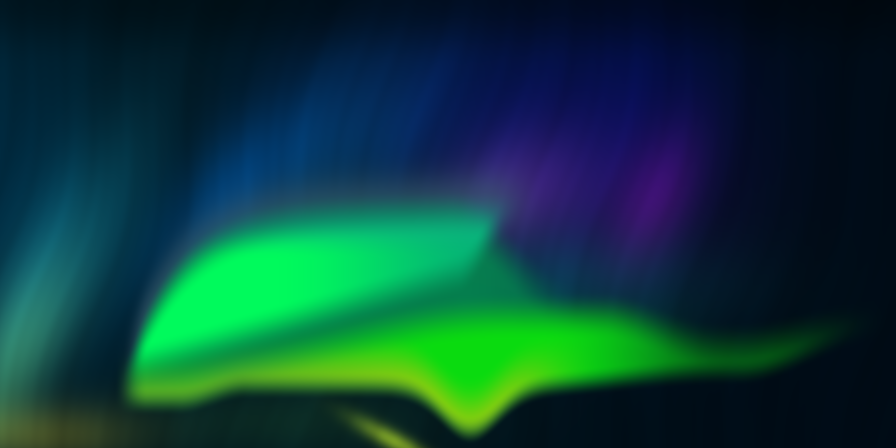
This background is drawn by a WebGL 2 fragment shader. Its source:

```glsl
#version 300 es
precision highp float;
// Aurora over a dark sky: tilted soft glows build the night colours, then two
// luminous curtains are filled between curved edges. Layered sines add
// faint fibres. Coordinates are in canvas heights: x 0..2, y 0..1.

uniform vec2 u_resolution;
out vec4 outColor;

// Gaussian ellipse whose first radius lies along the given angle.
float glow(vec2 p, vec2 center, vec2 radii, float angle) {
    float c = cos(angle), s = sin(angle);
    vec2 q = mat2(c, -s, s, c) * (p - center) / radii;
    return exp(-dot(q, q));
}

// One-dimensional bell curve.
float bell(float x, float center, float width) {
    float t = (x - center) / width;
    return exp(-t * t);
}

// Soft step of a signed distance centred on an edge.
float softEdge(float d, float softness) {
    return smoothstep(-softness, softness, d);
}

// Fine, slowly bending strands.
float fibres(vec2 p) {
    float x = p.x - 0.18 * p.y + 0.03 * sin(p.y * 7.0 + p.x * 4.0);
    float sum = 0.0, amplitude = 0.5, frequency = 31.0;
    for (int i = 0; i < 4; i++) {
        sum += amplitude * sin(x * frequency + 2.0 * sin(p.y * 3.0 + float(i)));
        frequency *= 1.83;
        amplitude *= 0.6;
    }
    return sum;
}

// Edges of the curtains as heights over x.
float archTop(float x) {
    return 0.13 + 0.39 * (1.0 - exp(-8.0 * max(x - 0.275, 0.0)));
}
float archBottom(float x) {
    return 0.20 + 0.29 * (x - 0.37) + 0.10 * smoothstep(1.02, 1.15, x);
}
float ribbonTop(float x) {
    return 0.17 + 0.125 * smoothstep(0.3, 1.15, x)
        - 0.065 * smoothstep(1.35, 1.6, x) + 0.05 * smoothstep(1.65, 1.95, x);
}
float ribbonBottom(float x) {
    return 0.105 + 0.035 * smoothstep(0.4, 0.55, x) - 0.10 * bell(x, 1.05, 0.09)
        + 0.03 * smoothstep(1.15, 1.6, x) + 0.10 * smoothstep(1.65, 1.98, x);
}

vec3 nightSky(vec2 p) {
    vec3 sky = mix(vec3(0.0, 0.085, 0.12), vec3(0.0, 0.045, 0.085), smoothstep(0.4, 1.9, p.x));
    sky += vec3(0.0, 0.08, 0.13) * glow(p, vec2(0.0, 0.6), vec2(0.24, 0.42), 0.0);
    sky += vec3(0.01, 0.0, 0.17) * glow(p, vec2(1.14, 0.76), vec2(0.42, 0.27), 0.0);
    sky += vec3(0.0, 0.0, 0.08) * glow(p, vec2(1.47, 0.82), vec2(0.18, 0.25), 0.0);
    // Left beam and the blue veil above the arch.
    sky += vec3(0.02, 0.17, 0.20) * glow(p, vec2(0.15, 0.44), vec2(0.33, 0.12), 1.05);
    sky += vec3(0.17, 0.28, 0.12) * glow(p, vec2(0.04, 0.22), vec2(0.23, 0.09), 1.1);
    sky += vec3(0.0, 0.15, 0.31) * glow(p, vec2(0.52, 0.56), vec2(0.27, 0.11), 0.9);
    sky += vec3(0.01, 0.11, 0.16) * glow(p, vec2(0.80, 0.67), vec2(0.26, 0.15), 0.9);
    // Violet plumes and the teal haze below them.
    sky += vec3(0.19, 0.08, 0.20) * glow(p, vec2(1.14, 0.57), vec2(0.17, 0.12), 0.4);
    sky += vec3(0.17, 0.01, 0.16) * glow(p, vec2(1.46, 0.56), vec2(0.16, 0.08), 1.15);
    sky += vec3(0.07, 0.0, 0.12) * glow(p, vec2(1.34, 0.55), vec2(0.28, 0.22), 0.0);
    sky += vec3(0.0, 0.15, 0.13) * glow(p, vec2(1.22, 0.36), vec2(0.36, 0.12), 0.0);
    // Warm light near the ground.
    sky += vec3(0.25, 0.19, 0.0) * glow(p, vec2(0.08, 0.03), vec2(0.22, 0.07), 0.0);
    sky += vec3(0.04, 0.08, 0.02) * glow(p, vec2(0.65, 0.06), vec2(0.35, 0.09), 0.0);
    sky += vec3(0.42, 0.46, 0.02) * glow(p, vec2(0.88, 0.015), vec2(0.10, 0.022), -0.5);
    return sky;
}

void main() {
    vec2 p = gl_FragCoord.xy / u_resolution.y;
    float strand = fibres(p);
    vec3 color = nightSky(p) * (1.0 + 0.09 * strand);
    float top = archTop(p.x), base = ribbonBottom(p.x);
    float leftSide = smoothstep(0.255, 0.33, p.x);

    // Mauve rim hugging the arch.
    float rim = bell(p.y, top + 0.035, 0.06) * leftSide * (1.0 - smoothstep(1.08, 1.22, p.x));
    color = mix(color, vec3(0.22, 0.36, 0.43), 0.62 * rim);

    // Dim green veil joining both curtains.
    float veilTop = mix(top, 0.30, smoothstep(1.0, 1.3, p.x));
    float veil = softEdge(veilTop - p.y, 0.07) * softEdge(p.y - base, 0.035) * leftSide;
    veil *= 1.0 - smoothstep(1.0, 1.65, p.x);
    color = mix(color, vec3(0.02, 0.53, 0.31), 0.9 * veil);

    // Upper arch: bright at the left, teal toward its curled tip.
    float arch = softEdge(top - p.y, 0.055) * softEdge(p.y - archBottom(p.x), 0.05) * leftSide;
    arch *= 1.0 - smoothstep(1.06, 1.16, p.x - 0.18 * (p.y - 0.46));
    vec3 archColor = mix(vec3(0.0, 0.98, 0.36), vec3(0.02, 0.70, 0.46), smoothstep(0.6, 1.1, p.x));
    archColor = mix(archColor, vec3(0.05, 0.70, 0.50), smoothstep(0.42, 0.52, p.y));
    color = mix(color, archColor, arch);

    // Lower ribbon: yellow hem, green body and a thin tail to the right.
    float ribbon = softEdge(ribbonTop(p.x) - p.y, 0.055) * softEdge(p.y - base, 0.032) * leftSide;
    ribbon *= mix(0.65, 1.0, smoothstep(0.4, 1.0, p.x));
    ribbon *= 1.0 - 0.6 * smoothstep(1.2, 1.65, p.x) - 0.4 * smoothstep(1.7, 2.0, p.x);
    float hem = (1.0 - smoothstep(0.0, 0.12, p.y - base)) * (1.0 - smoothstep(1.08, 1.35, p.x));
    vec3 ribbonColor = mix(vec3(0.04, 0.86, 0.06), vec3(0.55, 0.80, 0.06), hem);
    color = mix(color, ribbonColor, ribbon);

    color *= 1.0 - 0.3 * smoothstep(0.85, 1.0, p.y);
    outColor = vec4(clamp(color, 0.0, 1.0), 1.0);
}
```
